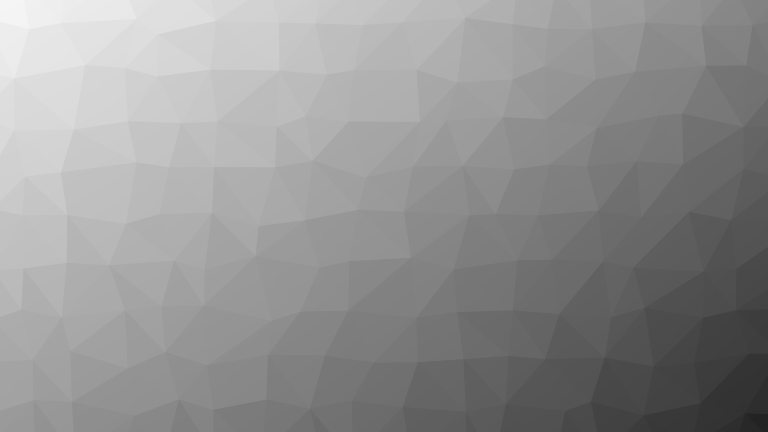
Give the GLSL for this background, as a Shadertoy shader.

```glsl
// Low-poly grey backdrop: a jittered grid of points is split into triangles,
// each shaded almost flat from a light-to-dark ramp taken at its centre,
// with a little random tone per facet.

const vec2  GRID_ORIGIN = vec2(0.063, 0.056);  // first grid point, in canvas heights
const float GRID_STEP   = 0.1104;              // grid spacing, in canvas heights
const vec2  JITTER      = vec2(0.30, 0.19);    // largest point offset, in grid steps
const float RAMP_START  = 0.96;                // tone in the upper left corner
const vec2  RAMP_SLOPE  = vec2(0.34, 0.36);    // rightward and downward darkening
const float RAMP_BEND   = 0.11;                // extra darkening toward the right
const float FACET_NOISE = 0.011;               // random tone per triangle
const float INNER_RAMP  = 0.2;                 // share of the ramp kept inside a facet

// Integer hash of a cell, giving two values from 0 to 1
vec2 hash2(ivec2 cell) {
    uvec2 v = uvec2(cell + 64) * 1664525u + 1013904223u;
    v.x += v.y * 1664525u;
    v.y += v.x * 1664525u;
    v ^= v >> 16u;
    v.x += v.y * 1664525u;
    v.y += v.x * 1664525u;
    v ^= v >> 16u;
    return vec2(v & 65535u) / 65535.0;
}

vec2 gridPoint(ivec2 cell) {
    return vec2(cell) + JITTER * (2.0 * hash2(cell) - 1.0);
}

// Tone of the smooth ramp at a place given in grid steps
float rampTone(vec2 g) {
    vec2 uv = (g * GRID_STEP + GRID_ORIGIN) / vec2(iResolution.x / iResolution.y, 1.0);
    vec2 fromCorner = vec2(uv.x, 1.0 - uv.y);
    return RAMP_START - dot(fromCorner, RAMP_SLOPE) - RAMP_BEND * uv.x * uv.x;
}

// Distance to the line a-b, positive on its left
float leftOf(vec2 p, vec2 a, vec2 b) {
    vec2 e = normalize(b - a);
    return e.x * (p.y - a.y) - e.y * (p.x - a.x);
}

// Adds one counter-clockwise triangle to sum: x = weighted tone, y = weight
void addFacet(inout vec2 sum, vec2 p, vec2 a, vec2 b, vec2 c, float noise, float pixel) {
    float inside = min(leftOf(p, a, b), min(leftOf(p, b, c), leftOf(p, c, a)));
    float cover = smoothstep(-0.6 * pixel, 0.6 * pixel, inside);
    float tone = mix(rampTone((a + b + c) / 3.0), rampTone(p), INNER_RAMP);
    tone += FACET_NOISE * (2.0 * noise - 1.0);
    sum += cover * vec2(tone, 1.0);
}

void mainImage(out vec4 fragColor, in vec2 fragCoord) {
    vec2 p = (fragCoord / iResolution.y - GRID_ORIGIN) / GRID_STEP;
    float pixel = 1.0 / (iResolution.y * GRID_STEP);
    ivec2 home = ivec2(floor(p));
    vec2 sum = vec2(0.0);

    // Jittered quads may reach into neighbouring cells
    for (int y = -1; y <= 1; y++) {
        for (int x = -1; x <= 1; x++) {
            ivec2 cell = home + ivec2(x, y);
            vec2 a = gridPoint(cell);
            vec2 b = gridPoint(cell + ivec2(1, 0));
            vec2 c = gridPoint(cell + ivec2(1, 1));
            vec2 d = gridPoint(cell + ivec2(0, 1));
            vec2 noise = hash2(cell + ivec2(137, 59));

            // Split each quad along its shorter diagonal
            if (distance(a, c) < distance(b, d)) {
                addFacet(sum, p, a, b, c, noise.x, pixel);
                addFacet(sum, p, a, c, d, noise.y, pixel);
            } else {
                addFacet(sum, p, a, b, d, noise.x, pixel);
                addFacet(sum, p, b, c, d, noise.y, pixel);
            }
        }
    }

    float tone = sum.y > 0.001 ? sum.x / sum.y : rampTone(p);
    fragColor = vec4(vec3(clamp(tone, 0.0, 1.0)), 1.0);
}
```
